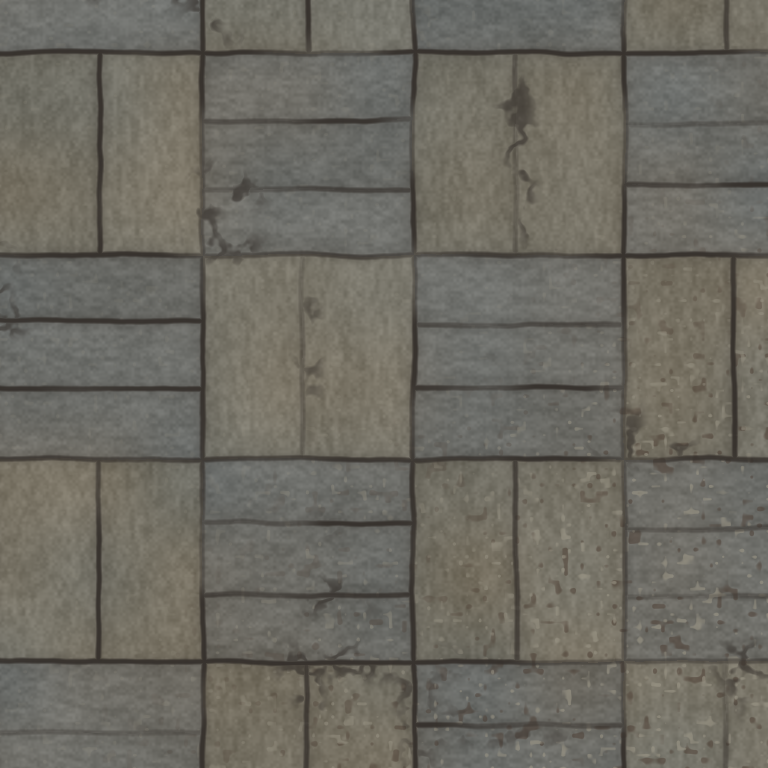
Give the GLSL for this texture, as a WebGL 1 fragment shader.

```glsl
precision highp float;

uniform vec2 u_resolution;

const vec2 BLOCK_SIZE = vec2(0.2743, 0.2645);
const vec2 BLOCK_ORIGIN = vec2(-0.0102, 0.138);
const float UPRIGHT_SLABS = 2.0;
const float FLAT_SLABS = 3.0;
const float JOINT_CORE = 0.0012;
const float JOINT_EDGE = 0.0046;
const float JOINT_HALO = 0.007;
const float JOINT_SHIFT = 0.12;
const float WOBBLE = 0.008;
const float GRAIN = 0.11;
const float MOTTLE = 0.07;
const float SLAB_TONE = 0.035;
const vec3 WARM_STONE = vec3(0.465, 0.450, 0.402);
const vec3 COOL_STONE = vec3(0.430, 0.429, 0.408);
const vec3 JOINT_COLOR = vec3(0.205, 0.185, 0.168);
const vec3 PIT_COLOR = vec3(0.29, 0.23, 0.19);
const vec3 SPECK_COLOR = vec3(0.60, 0.58, 0.52);

float hash(vec2 p) {
  return fract(sin(dot(p, vec2(127.1, 311.7))) * 43758.5453);
}

float noise(vec2 p) {
  vec2 i = floor(p);
  vec2 f = fract(p);
  f = f * f * (3.0 - 2.0 * f);
  return mix(mix(hash(i), hash(i + vec2(1.0, 0.0)), f.x),
             mix(hash(i + vec2(0.0, 1.0)), hash(i + 1.0), f.x), f.y);
}

float fbm(vec2 p) {
  float sum = 0.0;
  float weight = 0.5;
  for (int i = 0; i < 4; i++) {
    sum += weight * noise(p);
    p = p * 2.03 + 17.3;
    weight *= 0.5;
  }
  return sum / 0.9375;
}

// Dark core of a joint with a soft grimy shoulder
float jointShade(float dist, float pixel) {
  float core = 1.0 - smoothstep(JOINT_CORE, JOINT_EDGE + pixel, dist);
  return max(0.9 * core, 0.3 * exp(-dist / JOINT_HALO));
}

void main() {
  vec2 uv = gl_FragCoord.xy / u_resolution;
  float pixel = 1.0 / min(u_resolution.x, u_resolution.y);

  // Uneven edges
  vec2 wobble = vec2(fbm(uv * 13.0 + 3.0), fbm(uv * 13.0 + 41.0)) - 0.5;
  vec2 grid = (uv + WOBBLE * wobble - BLOCK_ORIGIN) / BLOCK_SIZE;
  vec2 block = floor(grid);
  vec2 local = grid - block;
  bool upright = mod(block.x + block.y, 2.0) < 0.5;

  // Slabs inside a block, alternating in direction
  float count = upright ? UPRIGHT_SLABS : FLAT_SLABS;
  float across = (upright ? local.x : local.y) * count;
  float span = (upright ? BLOCK_SIZE.x : BLOCK_SIZE.y) / count;
  float joint = clamp(floor(across + 0.5), 1.0, count - 1.0);
  float jointSeed = hash(block + joint * 7.3 + 2.0);
  float offset = across - joint - (jointSeed - 0.5) * JOINT_SHIFT;
  float slab = joint - (offset < 0.0 ? 1.0 : 0.0);
  float slabSeed = hash(block * 3.1 + slab * 5.7 + 11.0);

  // Joints, some of them worn or filled
  vec2 rim = min(local, 1.0 - local) * BLOCK_SIZE;
  float rimDist = min(rim.x, rim.y);
  float innerDist = abs(offset) * span;
  float wear = mix(0.55, 1.05, smoothstep(0.2, 0.7, noise(uv * 11.0 + 5.0)));
  float innerStrength = mix(0.4, 1.0, smoothstep(0.1, 0.5, jointSeed));
  float shade = max(jointShade(rimDist, pixel),
                    jointShade(innerDist, pixel) * innerStrength) * wear;

  // Stone grain, stretched along each slab
  vec2 lengthwise = upright ? uv : uv.yx;
  float grain = 0.6 * noise(lengthwise * vec2(170.0, 85.0) + slabSeed * 50.0)
              + 0.4 * noise(uv * 260.0) - 0.5;
  float mottle = fbm(lengthwise * vec2(26.0, 11.0) + slabSeed * 31.0) - 0.5;
  vec3 color = upright ? WARM_STONE : COOL_STONE;
  color += (slabSeed - 0.5) * SLAB_TONE;
  color += vec3(0.012, 0.0, -0.012) * (2.0 * noise(uv * 8.0 + 70.0) - 1.0);
  color += GRAIN * grain + MOTTLE * mottle;

  // Rougher stone toward the lower right
  float rough = smoothstep(-0.1, 0.6, uv.x - uv.y + 0.4 * (fbm(uv * 5.0) - 0.5));
  float pits = smoothstep(0.76, 0.92, noise(uv * 95.0 + 13.0));
  float specks = smoothstep(0.78, 0.95, noise(uv * 120.0 + 57.0));
  color = mix(color, PIT_COLOR, pits * rough * 0.5);
  color = mix(color, SPECK_COLOR, specks * (0.15 + 0.5 * rough));

  // Sparse cracks and chips close to the joints
  float nearJoint = 1.0 - smoothstep(0.008, 0.035, min(rimDist, innerDist));
  float patches = smoothstep(0.62, 0.8, noise(uv * 7.0 + 23.0));
  float crack = 1.0 - smoothstep(0.02, 0.09, abs(fbm(uv * 20.0 + 9.0) - 0.5));
  shade = max(shade, 0.65 * crack * patches * nearJoint);

  color = mix(color, JOINT_COLOR, clamp(shade, 0.0, 1.0));
  gl_FragColor = vec4(color, 1.0);
}
```
